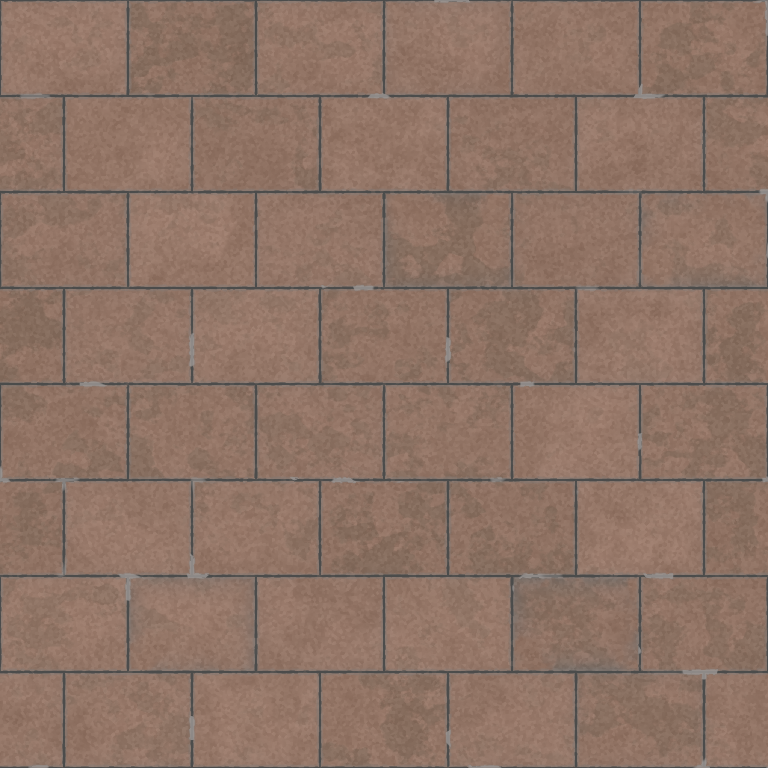
Give the GLSL for this texture, as a WebGL 2 fragment shader.

```glsl
#version 300 es
precision highp float;

uniform vec2 u_resolution;
out vec4 fragColor;

vec3 hash3(vec2 p) {
    vec3 q = fract(p.xyx * vec3(0.1031, 0.1030, 0.0973));
    q += dot(q, q.yxz + 33.33);
    return fract((q.xxy + q.yzz) * q.zyx);
}

// Cellular noise: random cell values blended by distance to each cell point
float cells(vec2 p) {
    vec2 base = floor(p);
    float total = 0.0, weights = 0.0;
    for (int y = -1; y <= 1; y++) {
        for (int x = -1; x <= 1; x++) {
            vec2 cell = base + vec2(x, y);
            vec3 h = hash3(cell + 71.0);
            vec2 d = cell + h.xy - p;
            float w = exp(-12.0 * dot(d, d)) + 1e-5;
            total += w * h.z;
            weights += w;
        }
    }
    return total / weights;
}

float clouds(vec2 p) {
    float sum = 0.0, amplitude = 0.5;
    for (int i = 0; i < 5; i++) {
        sum += amplitude * cells(p);
        p = mat2(1.6, 1.2, -1.2, 1.6) * p + 17.3;
        amplitude *= 0.57;
    }
    return sum / 1.09;
}

void main() {
    vec2 uv = gl_FragCoord.xy / u_resolution;
    float pixel = 1.0 / min(u_resolution.x, u_resolution.y);

    // Running bond: six tiles across, eight rows, alternate rows shifted by half
    vec2 grid = uv * vec2(6.0, 8.0);
    grid.x += 0.5 * (1.0 - mod(floor(grid.y), 2.0));
    vec2 id = floor(grid);
    id.x = mod(id.x, 6.0);
    vec2 local = fract(grid);
    vec2 border = min(local, 1.0 - local) / vec2(6.0, 8.0);
    float edge = min(border.x, border.y);
    vec3 tile = hash3(id + 5.0);
    vec3 wear = hash3(id + 43.0);

    // Clay body, with a different patch of noise on every tile
    vec2 surface = uv + tile.xy * 9.0;
    float broad = clouds(surface * 14.0);
    float fine = clouds(surface * vec2(34.0, 42.0));
    float grain = cells(uv * 260.0);
    vec3 color = mix(vec3(0.565, 0.448, 0.388), vec3(0.615, 0.490, 0.430),
                     smoothstep(0.25, 0.75, broad));
    color *= 0.985 + 0.03 * tile.z;

    // Ragged brown weathering
    float patches = smoothstep(0.50, 0.64, 0.5 * (broad + fine) + 0.16 * (wear.x - 0.6));
    color = mix(color, vec3(0.485, 0.395, 0.335), patches * (0.35 + 0.4 * wear.x));

    // Grey staining creeping in from the borders of some tiles
    float stain = smoothstep(0.72, 0.95, wear.y) * 0.85 + 0.12;
    float creep = exp(-edge * 75.0) * smoothstep(0.22, 0.62, broad);
    color = mix(color, vec3(0.44, 0.42, 0.405), stain * creep);
    color += 0.055 * (grain - 0.5) + 0.05 * (fine - 0.5);

    // Pale worn rim, then a dark uneven joint
    float rough = cells(uv * 190.0 + 31.0) - 0.5;
    float rim = 1.0 - smoothstep(0.0018, 0.0052, edge + 0.002 * rough);
    color = mix(color, vec3(0.52, 0.48, 0.46), 0.6 * rim);
    float joint = 1.0 - smoothstep(-0.6 * pixel, 0.6 * pixel,
                                   edge - 0.0015 - 0.0012 * rough);
    color = mix(color, vec3(0.27, 0.28, 0.28), 0.9 * joint);

    // Sparse pale mortar left along the joints
    float deposit = smoothstep(0.86, 0.93, cells(uv * 27.0 + 8.0));
    float filled = 1.0 - smoothstep(0.0018, 0.0018 + 1.5 * pixel, edge + 0.002 * rough);
    color = mix(color, vec3(0.60, 0.58, 0.57), 0.85 * deposit * filled);

    fragColor = vec4(color, 1.0);
}
```
